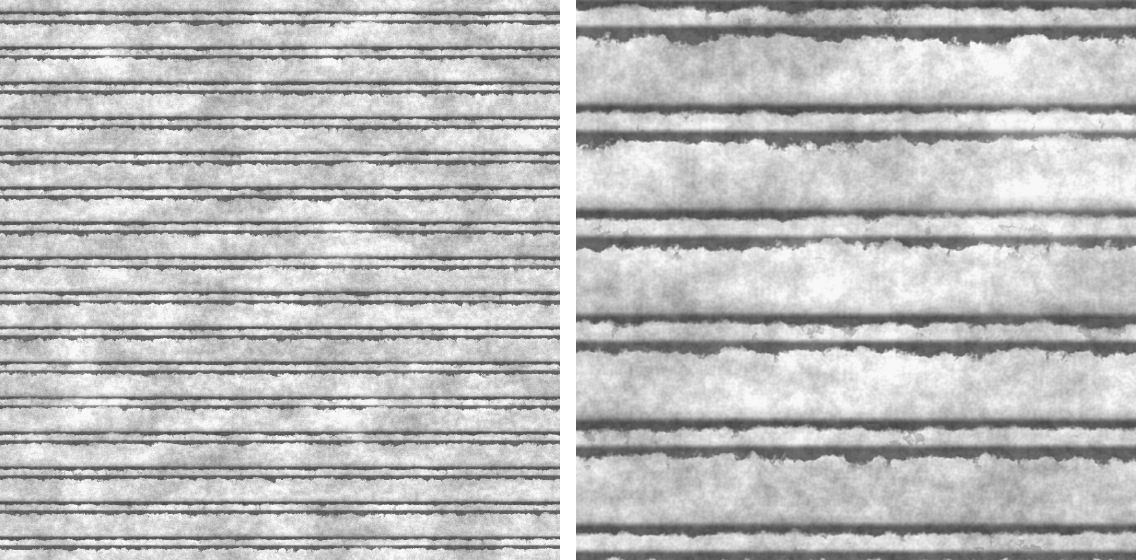
Left: the whole. Right: its middle third, enlarged.
Give the GLSL for this texture, as a WebGL 1 fragment shader.

```glsl
precision highp float;
uniform vec2 u_resolution;

const float RIBS = 16.0;
const vec3 PAINT = vec3(0.91);
const vec3 STAIN = vec3(0.60);
const vec3 GROOVE = vec3(0.34);

// Unit gradient for a lattice cell, wrapped to the given cell count
vec2 gradientAt(vec2 cell, vec2 cells, float seed) {
  vec2 c = mod(cell, cells);
  float h = fract(sin(dot(c, vec2(127.1, 311.7)) + seed * 17.3) * 4375.85);
  float angle = 6.28318 * h;
  return vec2(cos(angle), sin(angle));
}

// Tiling gradient noise, roughly -0.7 to 0.7
float gradientNoise(vec2 uv, vec2 cells, float seed) {
  vec2 p = uv * cells;
  vec2 i = floor(p);
  vec2 f = p - i;
  vec2 w = f * f * f * (f * (f * 6.0 - 15.0) + 10.0);
  vec2 e = vec2(1.0, 0.0);
  float a = dot(gradientAt(i, cells, seed), f);
  float b = dot(gradientAt(i + e.xy, cells, seed), f - e.xy);
  float c = dot(gradientAt(i + e.yx, cells, seed), f - e.yx);
  float d = dot(gradientAt(i + e.xx, cells, seed), f - e.xx);
  return mix(mix(a, b, w.x), mix(c, d, w.x), w.y);
}

// Octaves double the whole cell count, so the sum still wraps
float fbm(vec2 uv, vec2 cells, float gain, float seed) {
  float sum = 0.0;
  float amplitude = 1.0;
  for (int octave = 0; octave < 4; octave++) {
    sum += amplitude * gradientNoise(uv, cells, seed + float(octave));
    amplitude *= gain;
    cells *= 2.0;
  }
  return sum;
}

// Groove with a soft upper side and a ragged lower side; d grows downward
float groove(float d, float rise, float reach) {
  float upper = smoothstep(-rise, -0.01, d);
  float lower = 1.0 - smoothstep(reach - 0.025, reach + 0.025, d);
  return upper * lower;
}

// Faint shadow leading into a groove
float shade(float d, float width) {
  return smoothstep(-width, 0.0, d) * (1.0 - smoothstep(0.0, 0.07, d));
}

void main() {
  vec2 uv = gl_FragCoord.xy / u_resolution;
  float v = fract((1.0 - uv.y) * RIBS);

  // Noise layers from broad wear to fine grain
  float wear = smoothstep(0.15, 0.75, fbm(uv, vec2(4.0, 5.0), 0.6, 3.0));
  float blotch = fbm(uv, vec2(9.0, 15.0), 0.6, 11.0);
  float drip = fbm(uv, vec2(18.0, 24.0), 0.6, 23.0);
  float rough = fbm(uv, vec2(60.0, 60.0), 0.7, 37.0);
  float grain = fbm(uv, vec2(64.0, 64.0), 0.9, 53.0);

  // Weathered panel with pale, worn patches
  float tone = 0.74 + 0.62 * blotch + 0.32 * grain + 0.3 * wear;
  vec3 color = mix(STAIN, PAINT, clamp(tone, 0.0, 1.2));

  // Paired grooves with eroded lower edges
  float upperD = v - 0.375;
  float lowerD = v - 0.625;
  float ragged = 0.06 * rough + 0.045 * drip - 0.04 * wear;
  float upperLine = groove(upperD, 0.085, 0.042 + 0.8 * ragged);
  float lowerLine = groove(lowerD, 0.075, 0.065 + 1.2 * ragged);
  float shadow = max(shade(upperD, 0.20), 0.7 * shade(lowerD, 0.11));
  color *= 1.0 - 0.22 * shadow;

  float fade = 1.0 - 0.35 * wear;
  float dark = max(upperLine, 0.9 * lowerLine) * fade;
  color = mix(color, GROOVE + 0.06 * grain, dark);

  // Small dark flecks gathered below the grooves
  float near = smoothstep(-0.02, 0.04, lowerD) * (1.0 - smoothstep(0.06, 0.24, lowerD));
  near = max(near, 0.6 * step(0.0, upperD) * step(upperD, 0.25));
  float fleck = smoothstep(0.40, 0.65, rough + 0.5 * drip) * near;
  color = mix(color, GROOVE + 0.08, 0.6 * fleck * fade);

  gl_FragColor = vec4(clamp(color, 0.0, 1.0), 1.0);
}
```
